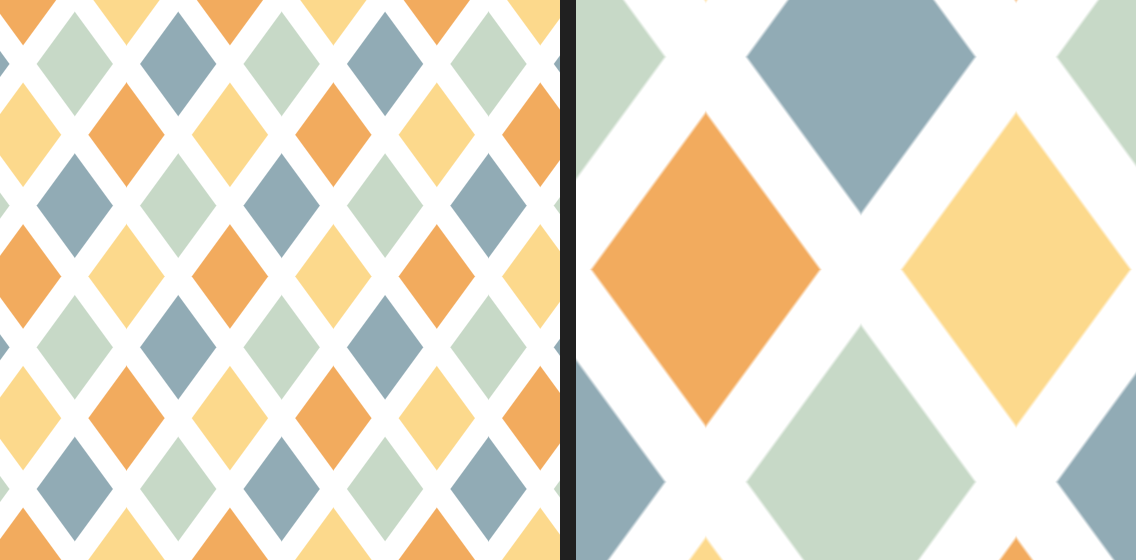
Left: the whole. Right: its middle third, enlarged.
Reproduce this pattern procedurally as a three.js fragment shader.

```glsl
// Staggered rows of tall flat diamonds on white, in four soft colours.
// A skewed lattice finds the nearest diamond; its row and column choose the
// colour, and a scaled Manhattan distance gives the outline.
varying vec2 vUv;

// Rows alternate between a warm and a cool pair; each pair swaps every two rows.
vec3 diamondColor(float row, float column) {
  float swap = mod(column + floor(row / 2.0), 2.0);
  vec3 warm = mix(vec3(0.95, 0.67, 0.37), vec3(0.99, 0.85, 0.55), swap);
  vec3 cool = mix(vec3(0.57, 0.67, 0.71), vec3(0.78, 0.85, 0.78), swap);
  return mix(warm, cool, mod(row, 2.0));
}

void main() {
  // One unit is half a column across and one row up.
  vec2 p = (vUv - vec2(0.0412, 0.0003)) / vec2(0.09235, 0.1265);

  // Nearest centre on the lattice, along its two diagonals.
  vec2 diagonal = floor(0.5 * vec2(p.x + p.y, p.x - p.y) + 0.5);
  vec2 center = vec2(diagonal.x + diagonal.y, diagonal.x - diagonal.y);
  float row = center.y;
  float column = floor(0.5 * (center.x - mod(row, 2.0)) + 0.5);

  // Diamond with a soft edge about one canvas 512th wide.
  vec2 offset = abs(p - center);
  float inside = 1.0 - smoothstep(0.721, 0.755, offset.x + offset.y);

  gl_FragColor = vec4(mix(vec3(1.0), diamondColor(row, column), inside), 1.0);
}
```
